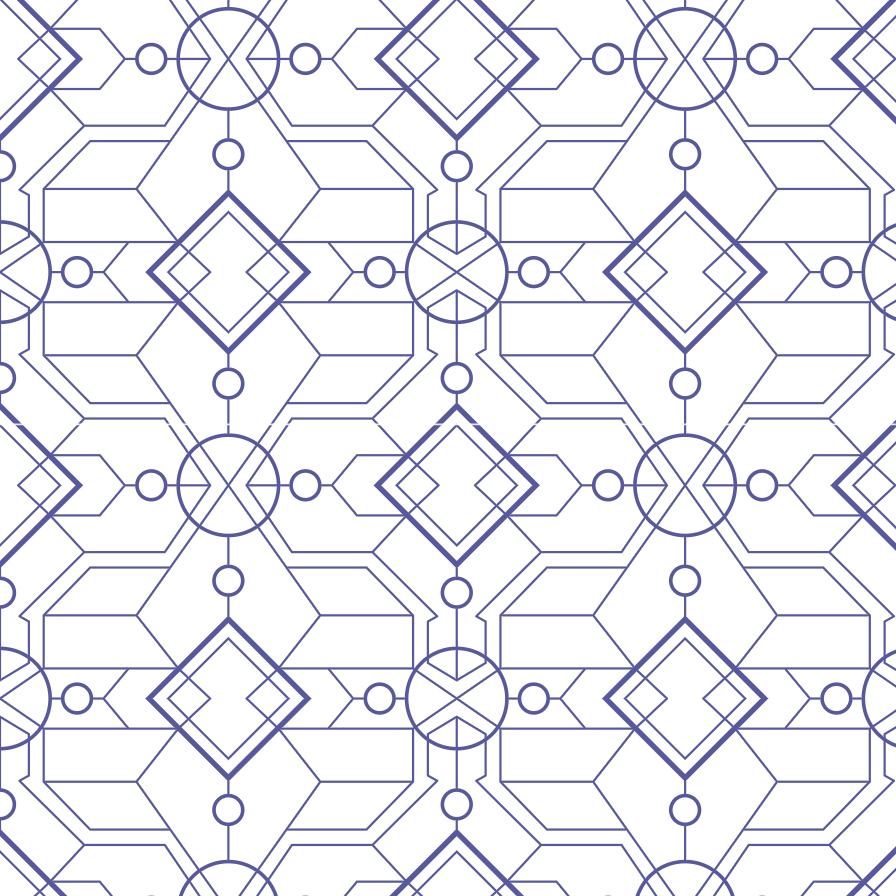
A WebGL 1 fragment shader for this pattern:

```glsl
precision highp float;

uniform vec2 u_resolution;

// All lengths are in units of 1/768 of the canvas.
const float CANVAS = 768.0;
const vec2 HALF_TILE = vec2(195.75, 182.75);
const vec2 TILE_SHIFT = vec2(0.0, 352.0);
const vec3 PAPER = vec3(1.0);
const vec3 INK = vec3(0.345, 0.345, 0.61);

const float HAIRLINE = 1.9;
const float RING_LINE = 3.1;
const float BOLD_LINE = 4.6;

const float DIAMOND = 68.0;
const float INNER_DIAMOND = 51.5;
const float DISC = 43.0;
const float BEAD = 12.3;
const float BEAD_OUT = 129.7;   // bead distance from diamond centre
const float ARM = 25.8;         // half height of the side arms
const float ARM_NOTCH = 15.6;
const float ARM_ROOT = 43.0;
const float ARM_SHOULDER = 85.5;
const float ARM_TIP = 107.0;
const float RAIL = 158.3;       // upright sides of the inner octagon

const float SEAM_Y = 404.25;
const float SEAM_WIDTH = 1.5;
const float SEAM_FADE = 0.85;

float segment(vec2 p, vec2 a, vec2 b) {
  vec2 ab = b - a;
  float t = clamp(dot(p - a, ab) / dot(ab, ab), 0.0, 1.0);
  return length(p - a - ab * t);
}

float stroke(float d, float width) {
  return abs(d) - 0.5 * width;
}

float thin(vec2 p, vec2 a, vec2 b) {
  return stroke(segment(p, a, b), HAIRLINE);
}

float ring(vec2 p, float radius) {
  return stroke(length(p) - radius, RING_LINE);
}

// Hairline interrupted by a hollow bead
float beadedLine(vec2 p, vec2 a, vec2 b, vec2 bead) {
  float line = max(thin(p, a, b), BEAD - length(p - bead));
  return min(line, ring(p - bead, BEAD));
}

// Quarter of a double diamond with its side arm and beaded stem
float diamondMotif(vec2 p, float armEnd, float stemEnd) {
  float diamond = (abs(p.x) + abs(p.y)) * 0.70711;
  float d = stroke(diamond - DIAMOND * 0.70711, BOLD_LINE);
  d = min(d, stroke(diamond - INNER_DIAMOND * 0.70711, HAIRLINE));
  d = min(d, thin(p, vec2(ARM_NOTCH, 0.0), vec2(ARM_ROOT, ARM)));
  d = min(d, thin(p, vec2(ARM_ROOT, ARM), vec2(armEnd, ARM)));
  d = min(d, thin(p, vec2(ARM_SHOULDER, ARM), vec2(ARM_TIP, 0.0)));
  return min(d, beadedLine(p, vec2(ARM_TIP, 0.0), vec2(stemEnd, 0.0),
                           vec2(BEAD_OUT, 0.0)));
}

// Nested octagons and the lines crossing the discs
float latticeLines(vec2 p) {
  vec2 waist = vec2(78.8, 71.3);
  vec2 railTop = vec2(RAIL, waist.y);
  vec2 innerCorner = vec2(118.4, 112.3);
  vec2 outerCorner = vec2(123.5, 125.5);
  vec2 spur = vec2(179.0, 70.5);
  vec2 slot = vec2(171.0, 66.0);
  vec2 slotEnd = vec2(slot.x, 30.5);

  float d = thin(p, vec2(0.0, HALF_TILE.y), waist);
  d = min(d, thin(p, waist, vec2(ARM_ROOT, ARM)));
  d = min(d, thin(p, waist, railTop));
  d = min(d, thin(p, railTop, vec2(RAIL, ARM)));
  d = min(d, thin(p, vec2(RAIL, ARM), vec2(HALF_TILE.x, 0.0)));
  d = min(d, thin(p, railTop, innerCorner));
  d = min(d, thin(p, innerCorner, vec2(49.8, innerCorner.y)));

  vec2 arrowFoot = vec2(54.5, outerCorner.y);
  d = min(d, thin(p, vec2(ARM_NOTCH, HALF_TILE.y), arrowFoot));
  d = min(d, thin(p, arrowFoot, outerCorner));
  d = min(d, thin(p, outerCorner, HALF_TILE - vec2(ARM_ROOT, ARM)));
  d = min(d, thin(p, outerCorner, spur));
  d = min(d, thin(p, spur, slot));
  d = min(d, thin(p, slot, slotEnd));
  return min(d, thin(p, slotEnd, vec2(HALF_TILE.x, ARM_NOTCH)));
}

void main() {
  float unitsPerPixel = CANVAS / min(u_resolution.x, u_resolution.y);
  vec2 pos = gl_FragCoord.xy * unitsPerPixel;

  // Mirror each tile into one quadrant; far is seen from its opposite corner
  vec2 cell = mod(pos - TILE_SHIFT, 2.0 * HALF_TILE) - HALF_TILE;
  vec2 near = abs(cell);
  vec2 far = HALF_TILE - near;

  float d = latticeLines(near);
  d = min(d, diamondMotif(near, RAIL, HALF_TILE.x - DISC));
  d = min(d, diamondMotif(far, ARM_SHOULDER, HALF_TILE.x - ARM_NOTCH));
  d = min(d, ring(vec2(near.x, far.y), DISC));
  d = min(d, ring(vec2(far.x, near.y), DISC));

  // Upright stems, with uneven beads above and below the near diamond
  float beadY = cell.y > 0.0 ? 101.0 : 95.5;
  d = min(d, beadedLine(near, vec2(0.0, DIAMOND),
                        vec2(0.0, HALF_TILE.y - DISC), vec2(0.0, beadY)));
  d = min(d, beadedLine(far, vec2(0.0, DIAMOND),
                        vec2(0.0, HALF_TILE.y - ARM_NOTCH), vec2(0.0, 92.0)));

  float ink = clamp(0.5 - d / unitsPerPixel, 0.0, 1.0);

  // Pale horizontal seam
  float seam = stroke(pos.y - SEAM_Y, SEAM_WIDTH);
  ink *= 1.0 - SEAM_FADE * clamp(0.5 - seam / unitsPerPixel, 0.0, 1.0);
  gl_FragColor = vec4(mix(PAPER, INK, ink), 1.0);
}
```
